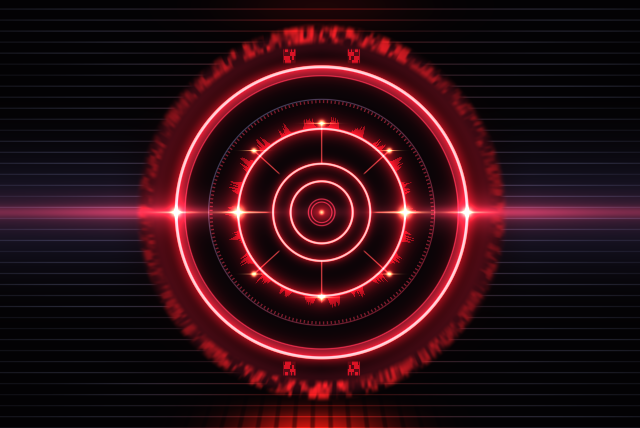
Reproduce this background procedurally as a Shadertoy shader.

```glsl
// Glowing red concentric dial with a horizontal light flare over dark scanlines.

const float TAU = 6.2831853;
const vec3 RED = vec3(0.85, 0.06, 0.12);
const vec3 PINK = vec3(0.78, 0.17, 0.28);
const vec3 HOT = vec3(1.0, 0.80, 0.74);
const vec3 GOLD = vec3(1.0, 0.82, 0.48);

float hash(vec2 p) { return fract(sin(dot(p, vec2(127.1, 311.7))) * 43758.545); }

float noise(vec2 p) {
    vec2 i = floor(p), f = fract(p);
    f = f * f * (3.0 - 2.0 * f);
    return mix(mix(hash(i), hash(i + vec2(1, 0)), f.x),
               mix(hash(i + vec2(0, 1)), hash(i + vec2(1, 1)), f.x), f.y);
}

// Soft-edged stroke around distance d
float stroke(float d, float halfWidth, float aa) {
    return 1.0 - smoothstep(halfWidth - 0.5 * aa, halfWidth + aa, abs(d));
}

float glow(float d, float width) { return exp(-abs(d) / width); }

float bell(float d, float width) { return exp(-d * d / (width * width)); }

// One inside the range a..b, with soft limits
float band(float x, float a, float b, float soft) {
    return smoothstep(a - soft, a + soft, x) * (1.0 - smoothstep(b - soft, b + soft, x));
}

// Lit ring: hot core and separate inner and outer halo widths
vec3 neonRing(float d, float halfWidth, float inner, float outer, float aa) {
    float halo = glow(d, d < 0.0 ? inner : outer);
    return RED * halo * 0.85 + HOT * stroke(d, halfWidth, aa) * 0.9;
}

// Point light with a horizontal streak
vec3 node(vec2 p, float size) {
    float core = bell(length(p), size);
    float halo = glow(length(p), size * 1.6);
    float streak = bell(p.y, size * 0.22) * bell(p.x, size * 4.0);
    return GOLD * (core * 1.3 + streak * 0.7) + RED * halo * 0.7;
}

// Scanlines, side haze and floor light behind the dial
vec3 backdrop(vec2 p, float aa) {
    vec3 col = vec3(0.012, 0.008, 0.014);
    float side = smoothstep(0.3, 0.5, abs(p.x));
    col += vec3(0.085, 0.075, 0.14) * bell(p.y, 0.13) * side;
    float spacing = 0.02574;
    float d = (fract(p.y / spacing + 0.05) - 0.5) * spacing;
    float fade = 0.45 + 0.55 * noise(vec2(p.x * 3.0, floor(p.y / spacing + 0.05) * 3.0));
    vec3 tint = mix(vec3(0.17, 0.18, 0.24), vec3(0.38, 0.06, 0.05), bell(p.x, 0.28));
    col += tint * stroke(d, 0.0007, aa) * fade * (1.0 - smoothstep(0.45, 0.85, abs(p.x)) * 0.5);
    col += vec3(0.10, 0.01, 0.01) * bell(p.x, 0.2) * bell(p.y - 0.48, 0.06);
    float slats = 0.55 + 0.45 * smoothstep(0.05, 0.2, abs(fract(p.x / (0.35 - p.y) * 20.0) - 0.5));
    col += vec3(0.8, 0.07, 0.04) * bell(p.x + 0.02, 0.16) * bell(p.y + 0.51, 0.045) * slats;
    return col;
}

// Ragged radial fragments around the rim
vec3 rim(vec2 p, float r, float ang) {
    float chunks = noise(vec2(ang * 24.0, r * 35.0));
    float fibres = noise(vec2(ang * 55.0 + r * 18.0, r * 60.0));
    float poles = pow(abs(p.y) / r, 5.0);
    float shape = band(r, 0.397, 0.428 + 0.008 * poles, 0.009);
    float amount = smoothstep(0.25, 0.85, 0.55 * chunks + 0.45 * fibres);
    vec3 col = vec3(0.8, 0.09, 0.09) * shape * amount * (0.38 + 0.65 * poles);
    col += vec3(0.16, 0.02, 0.04) * band(r, 0.375, 0.425, 0.015);
    vec2 q = abs(p) - vec2(0.075, 0.365);
    float bars = band(q.x, -0.014, 0.014, 0.002) * band(q.y, -0.016, 0.016, 0.003);
    return col + RED * bars * (0.2 + 0.6 * step(0.45, hash(floor(q * vec2(300.0, 110.0)))));
}

// Fine tick scale
vec3 tickScale(float r, float ang, float aa) {
    float tick = stroke((fract(ang / TAU * 180.0) - 0.5) * TAU * r / 180.0, 0.0009, aa);
    vec3 col = vec3(0.46, 0.10, 0.15) * tick * band(r, 0.255, 0.262, 0.001);
    vec3 tint = mix(vec3(0.45, 0.10, 0.16), vec3(0.24, 0.25, 0.36), 0.5 + 0.5 * sin(ang - 0.8));
    return col + tint * stroke(r - 0.264, 0.0007, aa);
}

// Spokes, end lights and sprays of the middle ring
vec3 spokes(vec2 p, float r, float ang, float aa) {
    vec2 a = abs(p);
    vec2 diagonal = normalize(vec2(0.158, 0.144));
    float cross8 = stroke(a.x, 0.0009, aa) * band(r, 0.115, 0.21, 0.004);
    cross8 += stroke(a.y, 0.0009, aa) * band(r, 0.125, 0.225, 0.01);
    cross8 += stroke(a.x * diagonal.y - a.y * diagonal.x, 0.0008, aa) * band(r, 0.134, 0.212, 0.004);
    vec3 col = vec3(0.75, 0.22, 0.22) * cross8;
    col += node(a - vec2(0.195, 0.0), 0.0125);
    col += node(a - diagonal * 0.214, 0.0055);
    col += node(p - vec2(0.0, 0.208), 0.007) + node(p + vec2(0.0, 0.199), 0.007);
    float cell = fract(ang / TAU * 22.0 + 0.5) - 0.5;
    float reach = 0.03 * noise(vec2(ang * 90.0, 3.0)) * (1.0 - smoothstep(0.12, 0.3, abs(cell)));
    return col + RED * 0.5 * band(r, 0.195, 0.199 + reach, 0.002);
}

void mainImage(out vec4 fragColor, in vec2 fragCoord) {
    float aa = 1.0 / iResolution.y;
    vec2 p = (fragCoord - 0.5 * iResolution.xy) * aa - 0.0039;
    float r = length(p), ang = atan(p.y, p.x);

    // Backdrop and dark dial body
    vec3 col = mix(vec3(0.016, 0.012, 0.022), backdrop(p, aa), smoothstep(0.415, 0.437, r));
    col += rim(p, r, ang);

    // Main ring with its filled inner lip
    float sides = abs(p.x) / max(r, 0.001);
    col += neonRing(r - 0.340, 0.0028, 0.018, mix(0.012, 0.027, sides), aa);
    col += PINK * 0.4 * band(r, 0.319, 0.340, 0.002);
    col += PINK * 0.6 * stroke(r - 0.319, 0.0008, aa);

    // Inner rings
    col += tickScale(r, ang, aa);
    col += neonRing(r - 0.195, 0.0018, 0.014, 0.017, aa) + spokes(p, r, ang, aa);
    col += neonRing(r - 0.1135, 0.0017, 0.009, 0.008, aa);
    col += neonRing(r - 0.0725, 0.0017, 0.009, 0.008, aa);
    col += PINK * (stroke(r - 0.031, 0.0009, aa) + stroke(r - 0.024, 0.0007, aa)) * 0.8;
    col += RED * 0.6 * bell(r, 0.026) + GOLD * bell(r, 0.005);

    // Horizontal flare, strongest beside the dial
    float away = smoothstep(0.17, 0.34, abs(p.x));
    float fall = 1.0 - 0.45 * smoothstep(0.4, 0.75, abs(p.x));
    float beam = 0.55 * bell(p.y, 0.013) + 0.32 * bell(p.y, 0.04);
    col += PINK * beam * fall * mix(0.25, 1.0, away);
    col += node(vec2(abs(p.x) - 0.340, p.y), 0.011);

    fragColor = vec4(clamp(col, 0.0, 1.0), 1.0);
}
```
